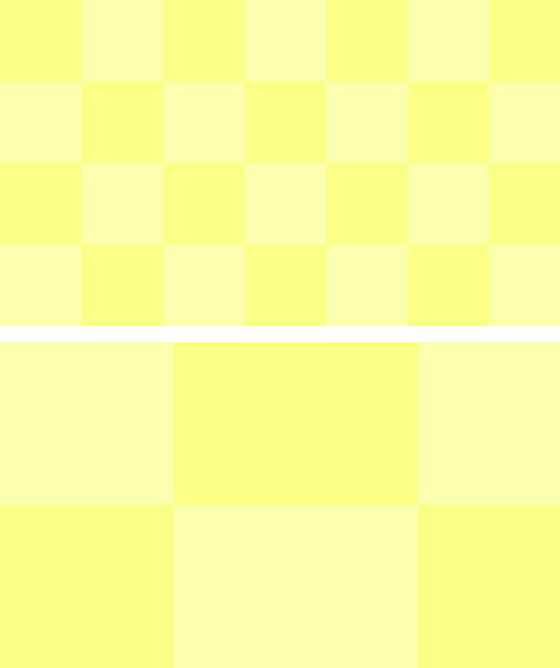
Top, the full canvas; bottom, a detail of the centre.
Write a Shadertoy shader that draws this pattern.

```glsl
#define ROWS 4.0
#define PALE_YELLOW vec3(0.98, 1.0, 0.68)
#define VIVID_YELLOW vec3(0.98, 1.0, 0.52)

const float PI = 3.14159265;

// Square wave per axis, alternating +1 and -1 with edges one pixel wide
vec2 squareWave(vec2 p, float pixel) {
    return 2.0 * clamp(sin(PI * p) / (PI * pixel), -0.5, 0.5);
}

void mainImage(out vec4 fragColor, in vec2 fragCoord) {
    // Square cells, counted from the lower left corner
    float pixel = ROWS / iResolution.y;
    vec2 cellPos = fragCoord * pixel;

    // The product of both waves gives the checkerboard
    vec2 wave = squareWave(cellPos, pixel);
    float pale = 0.5 + 0.5 * wave.x * wave.y;

    fragColor = vec4(mix(VIVID_YELLOW, PALE_YELLOW, pale), 1.0);
}
```
